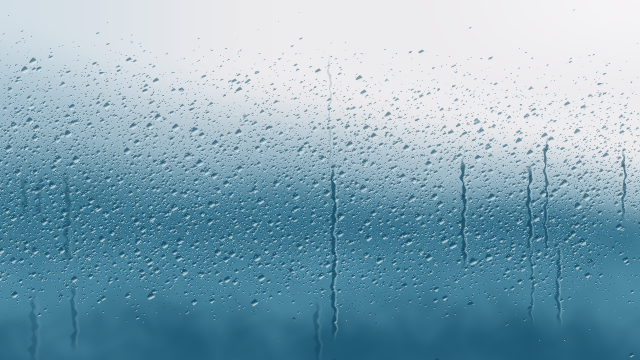
Reproduce this texture procedurally as a WebGL 1 fragment shader.

```glsl
precision highp float;
uniform vec2 u_resolution;

const vec3 DEEP = vec3(0.14, 0.37, 0.48);
const vec3 TEAL = vec3(0.25, 0.49, 0.59);
const vec3 PALE = vec3(0.59, 0.71, 0.77);
const vec3 MIST = vec3(0.925, 0.92, 0.93);
const vec3 INK = vec3(0.06, 0.27, 0.37);
const vec3 GLINT = vec3(0.86, 0.92, 0.94);
const float FINEST_CELLS = 125.0;
const float COARSEST_CELLS = 30.0;
const float LAYER_TURN = 0.83;
const float TRAIL_WOBBLE = 0.0028;

vec2 hash2(vec2 cell) {
  vec2 k = vec2(dot(cell, vec2(127.1, 311.7)), dot(cell, vec2(269.5, 183.3)));
  return fract(sin(k) * 43758.5);
}

// Soft blotches from layered sines, about -1 to 1
float clouds(vec2 p) {
  float sum = 0.0;
  float gain = 0.5;
  for (int i = 0; i < 4; i++) {
    sum += gain * sin(p.x + 1.7 * sin(p.y * 0.8)) * sin(p.y + 1.3 * sin(p.x * 0.7));
    p = mat2(1.5, 1.1, -1.1, 1.5) * p + 2.3;
    gain *= 0.6;
  }
  return sum;
}

float band(float low, float high, float soft, float v) {
  return smoothstep(low - soft, low + soft, v) * (1.0 - smoothstep(high - soft, high + soft, v));
}

// Share of daylight: a broad fade at left, a steep one at right
float daylight(vec2 uv) {
  float low = mix(0.38, 0.34, uv.x) + 0.015 * sin(uv.x * 17.0);
  float high = mix(1.03, 0.62, pow(uv.x, 0.9));
  float ramp = clamp((uv.y - low) / (high - low), 0.0, 1.0);
  return mix(ramp, smoothstep(0.0, 1.0, ramp), 0.6);
}

vec3 backdrop(vec2 uv, float light) {
  float blot = clouds(uv * vec2(13.0, 9.0));
  float depth = 0.9 * (1.0 - smoothstep(0.0, 0.19, uv.y + 0.07 * blot));
  depth += 0.45 * band(0.31, 0.43, 0.07, uv.y) * smoothstep(-0.3, 0.5, blot);
  vec3 low = mix(TEAL, DEEP, clamp(depth, 0.0, 1.0));
  low += 0.04 * blot + 0.03 * band(0.17, 0.29, 0.08, uv.y);
  vec3 col = mix(low, PALE, smoothstep(0.0, 0.42, light));
  col = mix(col, MIST, smoothstep(0.28, 0.97, light));
  float leftShade = (1.0 - smoothstep(0.0, 0.45, uv.x)) * smoothstep(0.55, 0.85, uv.y);
  col -= vec3(0.10, 0.05, 0.03) * leftShade;
  return col + 0.035 * smoothstep(0.6, 1.0, uv.x) * smoothstep(0.7, 1.0, uv.y);
}

// One bead per cell of a turned grid; x is the dark cap, y the bright foot
vec2 beads(vec2 p, float cells, float turn, float cover, float pixel) {
  float c = cos(turn);
  float s = sin(turn);
  vec2 grid = mat2(c, s, -s, c) * p * cells;
  vec2 cell = floor(grid);
  vec2 kind = hash2(cell + 57.0);
  float radius = mix(0.15, 0.30, kind.x * kind.x);
  vec2 centre = mix(vec2(radius), vec2(1.0 - radius), hash2(cell));
  vec2 q = mat2(c, -s, s, c) * (fract(grid) - centre) / radius;
  q.x += (kind.y - 0.4) * 0.6 * q.y;
  q *= 1.0 + 0.18 * sin(q.yx * 2.3 + kind.x * 6.0);
  float soft = clamp(pixel * cells / radius, 0.15, 0.7);
  float body = 1.0 - smoothstep(1.0 - soft, 1.0 + soft * 0.6, length(q));
  body *= step(kind.y, cover);
  float tilt = q.y - 0.5 * q.x;
  return body * vec2(smoothstep(-0.3, 0.25, tilt), 1.0 - smoothstep(-0.6, -0.05, tilt));
}

// A wandering run of water; x is the dark core, y the lit rim
vec2 trail(vec2 p, float x, float low, float high, float width) {
  float path = sin(p.y * 41.0 + x * 90.0) + 0.7 * sin(p.y * 127.0 + x * 31.0);
  path += 0.4 * sin(p.y * 251.0 + x * 57.0);
  float side = p.x - x * u_resolution.x / u_resolution.y - TRAIL_WOBBLE * path;
  float bead = width * (0.7 + 0.6 * sin(p.y * 143.0 + x * 70.0) * sin(p.y * 61.0));
  float span = band(low, high, 0.025, p.y);
  float core = 1.0 - smoothstep(bead * 0.4, bead * 1.2 + 0.002, abs(side));
  float rim = 1.0 - smoothstep(0.0, width * 0.8, abs(side - width * 1.4));
  return span * vec2(core, rim * 0.5);
}

void main() {
  vec2 uv = gl_FragCoord.xy / u_resolution;
  vec2 p = gl_FragCoord.xy / u_resolution.y;
  float pixel = 1.0 / u_resolution.y;
  float light = daylight(uv);
  vec3 col = backdrop(uv, light);

  // Scattered beads, from fine spray to large drops
  float cover = smoothstep(0.08, 0.36, uv.y) * (1.0 - smoothstep(0.5, 0.97, uv.y + 0.08 * uv.x));
  cover *= 0.95 + 0.3 * clouds(uv * 11.0 + 4.0);
  cover *= 1.0 - 0.7 * smoothstep(0.9, 0.97, uv.x) * (1.0 - smoothstep(0.36, 0.46, uv.y));
  vec2 water = vec2(0.0);
  for (int i = 0; i < 5; i++) {
    float t = float(i) / 4.0;
    float cells = mix(FINEST_CELLS, COARSEST_CELLS, sqrt(t));
    vec2 layer = beads(p + 3.7 * float(i), cells, 0.5 + LAYER_TURN * float(i), cover * 0.8, pixel);
    water = max(water, layer * mix(0.6, 1.0, t));
  }
  col = mix(col, INK, water.x * mix(0.78, 0.5, light));
  col = mix(col, GLINT, water.y * 0.72);

  // Runs of water down the pane
  vec2 runs = trail(p, 0.521, 0.07, 0.53, 0.0055);
  runs = max(runs, trail(p, 0.515, 0.52, 0.83, 0.0025) * vec2(0.2, 1.0));
  runs = max(runs, trail(p, 0.724, 0.27, 0.55, 0.0055));
  runs = max(runs, trail(p, 0.827, 0.31, 0.53, 0.005));
  runs = max(runs, trail(p, 0.831, 0.11, 0.30, 0.0035) * 0.6);
  runs = max(runs, trail(p, 0.853, 0.31, 0.60, 0.0035) * 0.85);
  runs = max(runs, trail(p, 0.872, 0.11, 0.31, 0.005) * 0.8);
  runs = max(runs, trail(p, 0.975, 0.40, 0.57, 0.004) * 0.8);
  runs = max(runs, trail(p, 0.105, 0.28, 0.51, 0.008) * vec2(0.6, 0.3));
  runs = max(runs, trail(p, 0.115, 0.04, 0.20, 0.007) * vec2(0.6, 0.3));
  runs = max(runs, trail(p, 0.052, 0.00, 0.17, 0.010) * vec2(0.45, 0.2));
  runs = max(runs, trail(p, 0.495, 0.00, 0.15, 0.007) * vec2(0.6, 0.3));
  runs = max(runs, trail(p, 0.062, 0.40, 0.50, 0.008) * vec2(0.5, 0.2));
  runs = max(runs, trail(p, 0.038, 0.41, 0.50, 0.009) * vec2(0.5, 0.2));
  col = mix(col, GLINT, runs.y * 0.6);
  col = mix(col, INK, runs.x * 0.75);
  gl_FragColor = vec4(clamp(col, 0.0, 1.0), 1.0);
}
```
